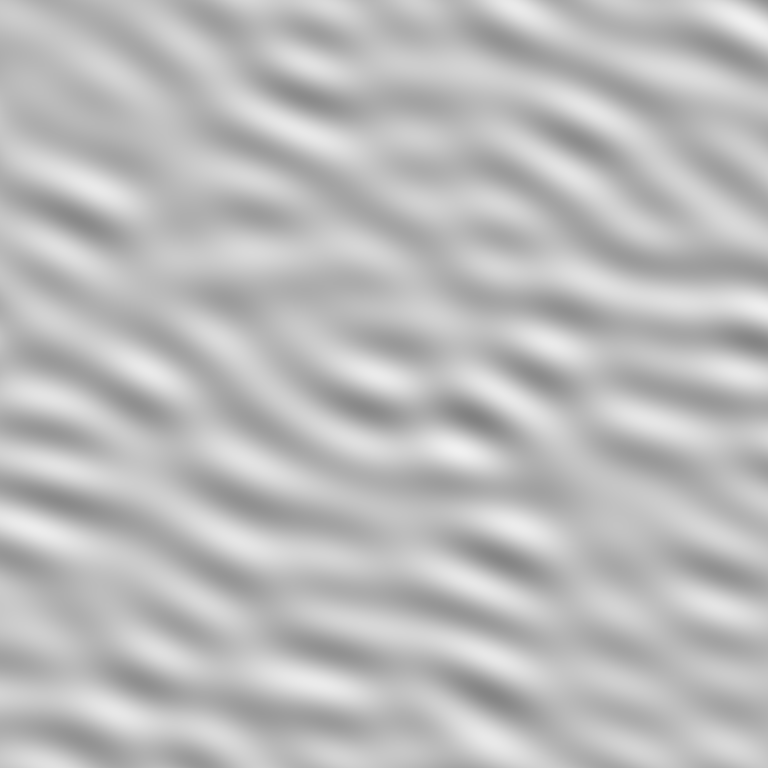
This texture is drawn by a Shadertoy shader. Its source:

```glsl
// Soft grey ripples that run gently downhill to the right, merging and fading.
// Many plane waves of similar direction and frequency are summed into a
// band-limited random field, which is then mapped to light grey tones.

const int WAVES = 72;
const float TAU = 6.2831853;

float hash(float n, float seed) {
    vec2 p = fract(vec2(n, seed) * vec2(0.1031, 0.1137) + 0.317);
    p += dot(p, p.yx + 33.33);
    return fract((p.x + p.y) * p.x * 7.31);
}

// Roughly normal random value with mean 0 and deviation 1
float bell(float n, float seed) {
    return 2.0 * (hash(n, seed) + hash(n, seed + 1.0) + hash(n, seed + 2.0) - 1.5);
}

// Sum of random waves, scaled to unit deviation
float ripples(vec2 uv) {
    float sum = 0.0;
    for (int i = 0; i < WAVES; i++) {
        float n = float(i) + 1.0;
        float angle = 1.19 + 0.28 * bell(n, 3.0);
        float frequency = 10.5 + 1.6 * bell(n, 11.0);
        vec2 direction = vec2(cos(angle), sin(angle));
        float phase = hash(n, 23.0);
        sum += cos(TAU * (frequency * dot(uv, direction) + phase));
    }
    return sum * sqrt(2.0 / float(WAVES));
}

void mainImage(out vec4 fragColor, in vec2 fragCoord) {
    vec2 uv = fragCoord / iResolution.y;
    float grey = 0.732 + 0.074 * ripples(uv);
    fragColor = vec4(vec3(clamp(grey, 0.0, 1.0)), 1.0);
}
```
